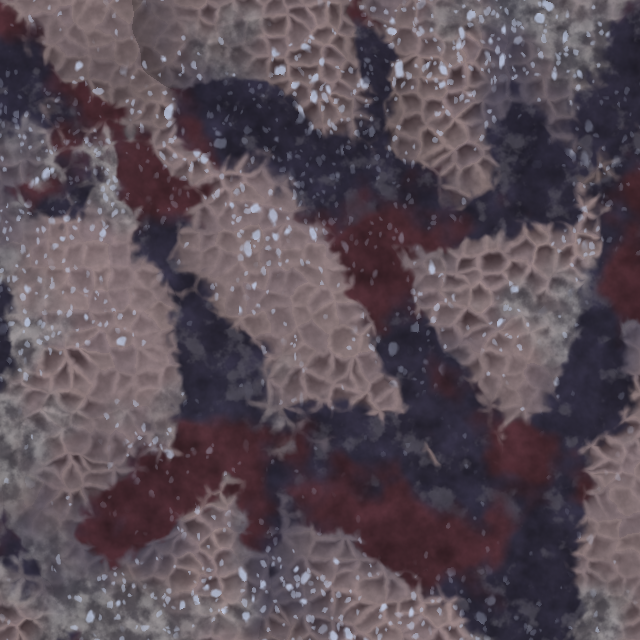
Reproduce this texture procedurally as a WebGL 2 fragment shader.

```glsl
#version 300 es
precision highp float;

uniform vec2 u_resolution;
out vec4 fragColor;

vec2 hash2(vec2 p) {
  vec2 q = vec2(dot(p, vec2(127.1, 311.7)), dot(p, vec2(269.5, 183.3)));
  return fract(sin(q) * 43758.5453);
}

float noise(vec2 p) {
  vec2 i = floor(p), f = fract(p);
  f = f * f * (3.0 - 2.0 * f);
  float low = mix(hash2(i).x, hash2(i + vec2(1, 0)).x, f.x);
  float high = mix(hash2(i + vec2(0, 1)).x, hash2(i + vec2(1, 1)).x, f.x);
  return mix(low, high, f.y);
}

float fbm(vec2 p) {
  float sum = 0.0, amp = 0.533;
  for (int i = 0; i < 4; i++) {
    sum += amp * noise(p);
    p = mat2(1.6, 1.2, -1.2, 1.6) * p + 7.3;
    amp *= 0.5;
  }
  return sum;
}

vec2 warp(vec2 p) {
  return vec2(fbm(p), fbm(p + 31.7)) - 0.5;
}

// x: distance to the border, yz: vector to the seed, w: random id
vec4 voronoi(vec2 p, float jitter) {
  vec2 cell = floor(p), f = fract(p), nearest = vec2(0.0), home = vec2(0.0);
  float best = 8.0, border = 8.0;
  for (int y = -1; y <= 1; y++)
    for (int x = -1; x <= 1; x++) {
      vec2 g = vec2(x, y);
      vec2 r = g + 0.5 + jitter * (hash2(cell + g) - 0.5) - f;
      if (dot(r, r) < best) {
        best = dot(r, r);
        nearest = r;
        home = g;
      }
    }
  for (int y = -2; y <= 2; y++)
    for (int x = -2; x <= 2; x++) {
      vec2 g = home + vec2(x, y);
      vec2 r = g + 0.5 + jitter * (hash2(cell + g) - 0.5) - f;
      vec2 d = r - nearest;
      if (dot(d, d) > 0.0001)
        border = min(border, dot(0.5 * (nearest + r), normalize(d)));
    }
  return vec4(border, nearest, hash2(cell + home + 5.1).x);
}

// Irregular glints: only a share of the scattered seeds light up
float glints(vec2 p, float share) {
  vec4 seed = voronoi(p + 1.2 * warp(p * 0.6), 0.9);
  float size = 0.18 + 0.25 * fract(seed.w * 57.0);
  float shape = 1.0 - smoothstep(size - 0.14, size + 0.14, length(seed.yz));
  return shape * (1.0 - smoothstep(share - 0.03, share + 0.03, seed.w));
}

void main() {
  vec2 uv = gl_FragCoord.xy / u_resolution;

  // Large lobes leaning to the upper left
  vec2 bent = uv + 0.22 * warp(uv * 4.5 + 2.0);
  vec4 lobe = voronoi(vec2(bent.x * 3.1 + bent.y * 0.9, bent.y * 1.9) + 3.4, 0.85);
  float dome = smoothstep(0.0, 0.32, lobe.x);
  float light = 0.86 + 0.16 * dome - 0.12 * (lobe.y + lobe.z);

  // Honeycomb pits, shaded under their upper rims
  vec2 cellPos = uv * vec2(29.0, 31.0) + 0.9 * warp(uv * 22.0);
  vec4 pore = voronoi(cellPos, 0.85);
  float pit = smoothstep(0.04, 0.30, pore.x);
  float shade = clamp(pit * (0.50 - 1.1 * pore.z + 0.35 * pore.y), 0.0, 1.0);
  float rim = 1.0 - smoothstep(0.02, 0.15, pore.x);
  float relief = mix(0.35, 1.0, smoothstep(0.32, 0.58, fbm(uv * 5.0 + 11.0)));

  vec3 flesh = mix(vec3(0.51, 0.445, 0.45), vec3(0.47, 0.41, 0.43), pore.w);
  vec3 color = mix(flesh, vec3(0.22, 0.165, 0.18), 0.9 * shade * relief);
  color += rim * relief * vec3(0.055, 0.045, 0.04);
  color *= light;

  // Bluish shadow along the lobe flanks
  float flank = (1.0 - dome) * smoothstep(0.38, 0.62, fbm(uv * 6.0 + 23.0));
  color = mix(color, vec3(0.27, 0.265, 0.34), 0.65 * flank);

  // Weathered grey-green crust
  float crust = smoothstep(0.52, 0.70, fbm(uv * 5.5 + 47.0));
  float mottle = fbm(uv * 48.0);
  vec3 crustColor = mix(vec3(0.27, 0.27, 0.30), vec3(0.59, 0.59, 0.60), smoothstep(0.28, 0.72, mottle));
  color = mix(color, crustColor, 0.7 * crust);

  // Deep crevices with maroon and blue-black floors
  float width = mix(-0.13, 0.24, smoothstep(0.26, 0.76, fbm(uv * 4.0 + 61.0)));
  float rough = 0.13 * (fbm(uv * 24.0 + 9.0) - 0.5) - 0.03 * pit;
  float crevice = 1.0 - smoothstep(width - 0.025, width + 0.04, lobe.x + rough);
  float maroon = smoothstep(0.48, 0.64, fbm(uv * 7.0 + 83.0));
  vec3 depth = mix(vec3(0.155, 0.145, 0.205), vec3(0.25, 0.14, 0.165), maroon);
  depth *= 0.65 + 0.75 * fbm(uv * 30.0 + 5.0);
  float debris = smoothstep(0.54, 0.74, fbm(uv * 36.0 + 19.0));
  depth = mix(depth, vec3(0.34, 0.33, 0.37), 0.6 * debris * (1.0 - maroon));
  color = mix(color, depth, 0.95 * crevice);

  // Wet blue-white glints gathered in patches
  float wet = smoothstep(0.46, 0.66, fbm(uv * 4.0 + 97.0));
  float fine = glints(uv * vec2(92.0, 74.0), 0.03 + 0.25 * wet);
  float coarse = glints(uv * vec2(54.0, 42.0) + 17.0, 0.12 * wet);
  float sparkle = max(0.65 * fine, coarse) * (1.0 - 0.6 * crevice);
  color = mix(color, vec3(0.72, 0.76, 0.85), 0.85 * sparkle);

  // Soft surface grain
  color *= 0.90 + 0.20 * fbm(uv * 95.0 + 3.0);
  fragColor = vec4(clamp(color, 0.0, 1.0), 1.0);
}
```
